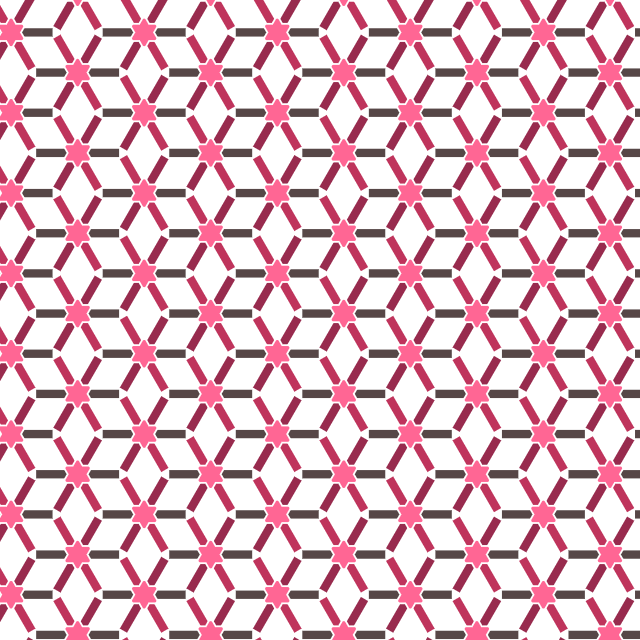
Write a Shadertoy shader that draws this pattern.

```glsl
const vec2 PERIOD = vec2(0.20794, 0.12552);  // centred lattice: two stars per period
const vec2 ORIGIN = vec2(0.4332, 0.5728);    // centre of one star
const float STAR_INRADIUS = 0.00944;
const float STAR_ROUNDING = 0.0026;
const float STAR_OUTLINE = 0.0028;
const float BAR_LENGTH = 0.0648;
const float BAR_HALF_WIDTH = 0.0065;

const vec3 PAPER = vec3(1.0);
const vec3 PINK = vec3(1.0, 0.40, 0.58);
const vec3 GREY = vec3(0.34, 0.28, 0.28);
const vec3 WINE = vec3(0.595, 0.17, 0.305);
const vec3 ROSE = vec3(0.75, 0.205, 0.36);

const float SIXTH_TURN = 1.0471976;

// Offset from the nearest point of a rectangular lattice
vec2 wrapCell(vec2 p) {
    return p - PERIOD * floor(p / PERIOD + 0.5);
}

// Offset from the nearest star of the centred lattice
vec2 nearestStar(vec2 p) {
    vec2 a = wrapCell(p);
    vec2 b = wrapCell(p - 0.5 * PERIOD);
    return dot(a, a) < dot(b, b) ? a : b;
}

// Six-pointed star, one point up
float sdHexagram(vec2 p, float r) {
    const vec2 foldA = vec2(-0.5, 0.8660254);
    const vec2 foldB = foldA.yx;
    p = abs(p);
    p -= 2.0 * min(dot(foldA, p), 0.0) * foldA;
    p -= 2.0 * min(dot(foldB, p), 0.0) * foldB;
    p -= vec2(clamp(p.x, r * 0.57735, r * 1.73205), r);
    return length(p) * sign(p.y);
}

float sdBox(vec2 p, vec2 halfSize) {
    vec2 d = abs(p) - halfSize;
    return length(max(d, 0.0)) + min(max(d.x, d.y), 0.0);
}

// Antialiased coverage of a signed distance
float cover(float d) {
    return clamp(0.5 - d * iResolution.y, 0.0, 1.0);
}

void mainImage(out vec4 fragColor, in vec2 fragCoord) {
    vec2 p = nearestStar(fragCoord / iResolution.y - ORIGIN);
    vec3 color = PAPER;

    // Three bars crossing behind the star
    for (int i = 0; i < 3; i++) {
        float angle = float(i) * SIXTH_TURN;
        vec2 axis = vec2(cos(angle), sin(angle));
        vec2 q = vec2(dot(p, axis), dot(p, vec2(-axis.y, axis.x)));
        vec3 barColor = i == 0 ? GREY : (i == 1 ? WINE : ROSE);
        color = mix(color, barColor, cover(sdBox(q, vec2(BAR_LENGTH, BAR_HALF_WIDTH))));
    }

    // Rounded star with a paper-coloured outline
    float star = sdHexagram(p, STAR_INRADIUS) - STAR_ROUNDING;
    color = mix(color, PAPER, cover(star - STAR_OUTLINE));
    color = mix(color, PINK, cover(star));

    fragColor = vec4(color, 1.0);
}
```
